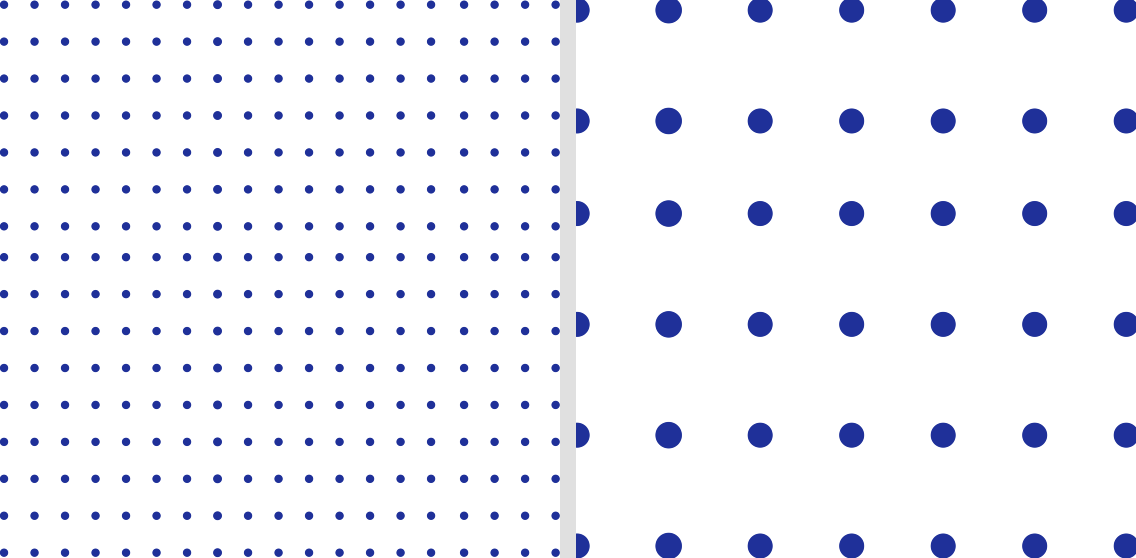
Left: the whole. Right: its middle third, enlarged.
Write a WebGL 2 fragment shader that draws this pattern.

```glsl
#version 300 es
precision highp float;
// Grid of small blue dots on white, 19 across and 16 down, with one uneven seam per axis.

uniform vec2 u_resolution;
out vec4 fragColor;

const vec3 PAPER = vec3(1.0);
const vec3 INK = vec3(0.12, 0.19, 0.60);

// Layout as fractions of the canvas, from the lower left
const vec2 COUNT = vec2(19.0, 16.0);
const vec2 FIRST = vec2(0.0072, 0.0095);       // centre of the first dot
const vec2 PITCH = vec2(0.05447, 0.0662);      // spacing between dots
const vec2 SEAM = vec2(0.799, 0.567);          // where the spacing breaks
const vec2 SEAM_SHIFT = vec2(0.0045, -0.0109); // wider columns, tighter rows

// Dot sizes as fractions of the canvas width
const float RADIUS = 0.00745;
const float WIDE_RADIUS = 0.0079;
const float WIDE_COLUMN = 7.0;

// Index of the dot nearest to a point
vec2 nearestDot(vec2 gridPos) {
    return clamp(floor(gridPos / PITCH + 0.5), vec2(0.0), COUNT - 1.0);
}

void main() {
    vec2 uv = gl_FragCoord.xy / u_resolution;

    // Close the seam so that the grid is regular
    vec2 gridPos = uv - FIRST - step(SEAM, uv) * SEAM_SHIFT;
    vec2 dot_id = nearestDot(gridPos);

    // Offset from the dot centre, kept round at any aspect ratio
    vec2 offset = (gridPos - dot_id * PITCH) * u_resolution / u_resolution.x;

    // One column has slightly larger dots
    float isWide = 1.0 - step(0.5, abs(dot_id.x - WIDE_COLUMN));
    float dist = length(offset) - mix(RADIUS, WIDE_RADIUS, isWide);

    // Edge softened over about one pixel
    float pixel = 1.0 / u_resolution.x;
    float coverage = 1.0 - smoothstep(-0.6 * pixel, 0.6 * pixel, dist);
    fragColor = vec4(mix(PAPER, INK, coverage), 1.0);
}
```
